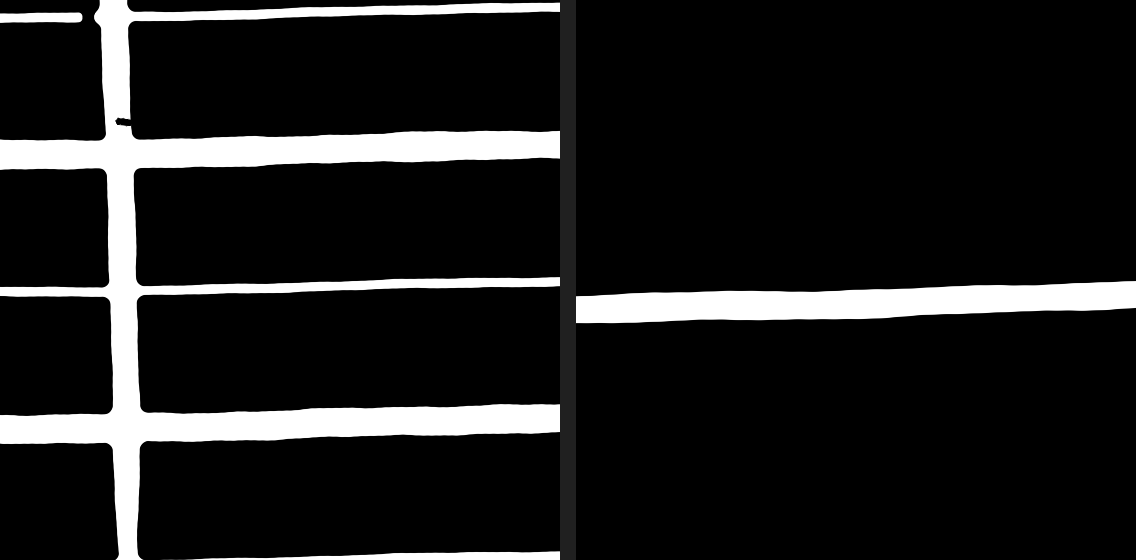
Left, the full canvas; right, a detail of the centre.
Reproduce this pattern procedurally as a three.js fragment shader.

```glsl
#define ROW_PITCH 0.2448
#define FIRST_ROW 0.0313
#define ROW_RISE 0.0175
#define THIN_HALF 0.0083
#define THICK_HALF 0.0255
#define POST_HALF 0.0240
#define FILLET 0.0150
#define WOBBLE 0.0024
#define INK vec3(0.0)
#define JOINT vec3(1.0)

varying vec2 vUv;

float hash(float n) {
  return fract(sin(n * 127.1 + 3.7) * 4375.85);
}

// Uneven edge: slow swells, short ripples and a fine ragged grain
float wobble(float t, float seed) {
  float phase = 6.2832 * hash(seed);
  float swell = 0.5 * sin(t * 17.0 + phase) + 0.35 * sin(t * 41.0 + phase * 2.3);
  float ripple = 0.18 * sin(t * 93.0 + phase * 3.1);
  float grain = 0.1 * sin(t * 290.0 + phase) * sin(t * 137.0 + phase * 1.7);
  return WOBBLE * (swell + ripple + grain);
}

// Band around offset 0 whose two edges wander independently
float band(float offset, float halfWidth, float along, float seed, float roughness) {
  float side = step(0.0, offset);
  return abs(offset) - halfWidth - roughness * wobble(along, seed + side * 0.5);
}

float roundUnion(float a, float b, float r) {
  return max(r, min(a, b)) - length(max(vec2(r - a, r - b), 0.0));
}

float roundCut(float a, float b, float r) {
  return -roundUnion(-a, -b, r);
}

float capsule(vec2 p, vec2 a, vec2 b, float r) {
  vec2 pa = p - a;
  vec2 ba = b - a;
  return length(pa - ba * clamp(dot(pa, ba) / dot(ba, ba), 0.0, 1.0)) - r;
}

// Horizontal joints, thin and thick in turn, rising to the right
float rows(vec2 p) {
  float y = p.y - FIRST_ROW + ROW_RISE * smoothstep(0.1, 1.0, p.x);
  float row = floor(y / ROW_PITCH + 0.5);
  float thick = mod(row, 2.0);
  float d = band(y - row * ROW_PITCH, mix(THIN_HALF, THICK_HALF, thick),
                 p.x, row + 11.0, mix(0.6, 1.0, thick));
  // Break in the top joint, with rounded ends
  float gap = 0.0108 - abs(p.x - 0.158);
  return row < 0.5 ? roundCut(d, gap, 0.007) : d;
}

// Single leaning upright joint, narrower at the foot
float post(vec2 p) {
  float center = 0.2025 + 0.026 * p.y + 0.0045 * sin(3.1416 * p.y);
  float halfWidth = POST_HALF - 0.006 * smoothstep(0.78, 1.0, p.y);
  return band(p.x - center, halfWidth, p.y, 29.0, 0.8);
}

void main() {
  // Rows are counted from the top edge
  vec2 p = vec2(vUv.x, 1.0 - vUv.y);
  float d = roundUnion(rows(p), post(p), FILLET);

  // Ragged chip in the right edge of the upright
  float chip = capsule(p, vec2(0.213, 0.217), vec2(0.231, 0.219), 0.0062);
  chip += 0.0011 * sin(p.x * 620.0) * cos(p.y * 540.0);
  d = max(d, -chip);

  float pixel = fwidth(vUv.x);
  gl_FragColor = vec4(mix(JOINT, INK, smoothstep(-0.6 * pixel, 0.6 * pixel, d)), 1.0);
}
```
